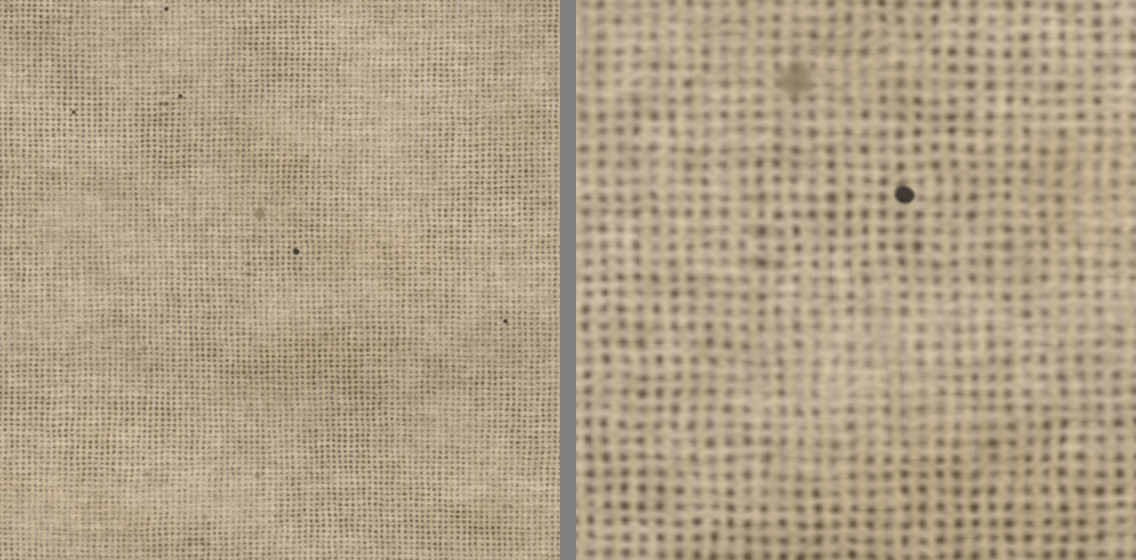
Left: the whole. Right: its middle third, enlarged.
This texture is drawn by a WebGL 2 fragment shader. Its source:

```glsl
#version 300 es
precision highp float;
// Draws an aged plain-weave linen cloth with pinholes, stains, knots and pulled threads.
uniform vec2 u_resolution;
out vec4 fragColor;

const float PI = 3.14159265;
const vec2 THREADS = vec2(94.0, 104.0);
const vec3 LINEN = vec3(0.694, 0.633, 0.534);
const vec3 SHADE_AXIS = vec3(1.0, 0.97, 0.96);
const vec3 WARP_TINT = vec3(0.006, 0.005, -0.018);
const vec3 STAIN_TINT = vec3(-0.02, -0.028, -0.04);
const vec3 KNOT = vec3(0.50, 0.43, 0.33);
const vec3 SPECK = vec3(0.20, 0.18, 0.16);

vec2 hash2(vec2 p) {
    vec3 q = fract(p.xyx * vec3(0.1031, 0.1030, 0.0973));
    q += dot(q, q.yzx + 33.33);
    return fract((q.xx + q.yz) * q.zy);
}

float gradientDot(vec2 corner, vec2 offset) {
    float angle = 2.0 * PI * hash2(corner).x;
    return dot(vec2(cos(angle), sin(angle)), offset);
}

float gradientNoise(vec2 p) {
    vec2 i = floor(p), f = fract(p);
    vec2 s = f * f * f * (f * (f * 6.0 - 15.0) + 10.0);
    vec2 e = vec2(1.0, 0.0);
    float low = mix(gradientDot(i, f), gradientDot(i + e, f - e), s.x);
    float high = mix(gradientDot(i + e.yx, f - e.yx), gradientDot(i + 1.0, f - 1.0), s.x);
    return mix(low, high, s.y);
}

float fbm(vec2 p) {
    float sum = 0.0, gain = 1.0;
    for (int i = 0; i < 4; i++) {
        sum += gain * gradientNoise(p);
        p = p * 2.03 + 17.3;
        gain *= 0.5;
    }
    return sum;
}

// Thread coordinates, bent by slow drift and small irregularities.
vec2 bendThreads(vec2 uv, vec2 count) {
    vec2 drift = vec2(gradientNoise(uv * 2.5 + 3.0), gradientNoise(uv * 2.5 + 41.0));
    vec2 wobble = vec2(gradientNoise(uv * 28.0 + 9.0), gradientNoise(uv * 28.0 + 67.0));
    return uv * count + 0.8 * drift + 0.25 * wobble;
}

// Dark gap between four crossing threads, uneven in size and depth.
float gapShade(vec2 p, float openness) {
    vec2 id = floor(p + 0.5);
    vec2 rnd = hash2(id + 200.0);
    vec2 d = p - id + (rnd - 0.5) * 0.12;
    vec2 size = 0.20 + 0.06 * (rnd.yx - 0.5);
    float depth = clamp(0.55 + 0.8 * rnd.x + openness, 0.25, 1.6);
    return depth * exp(-0.5 * dot(d / size, d / size));
}

// Brightness drift along each single thread.
float threadShade(vec2 p) {
    vec2 thread = floor(p);
    float weft = gradientNoise(vec2(p.x * 0.16, thread.y * 1.37 + 11.5));
    float warp = gradientNoise(vec2(thread.x * 1.37 + 80.5, p.y * 0.16));
    return weft + 0.7 * warp;
}

float spot(vec2 uv, vec2 center, float radius, float softness) {
    float ragged = 0.35 * radius * gradientNoise(uv * 110.0);
    float d = length(uv - center) - radius + ragged;
    return 1.0 - smoothstep(-softness, softness, d);
}

void main() {
    vec2 uv = gl_FragCoord.xy / u_resolution;
    float pixel = 1.0 / min(u_resolution.x, u_resolution.y);
    vec2 p = bendThreads(uv, THREADS);

    // Weave: rounded threads with grooves between them and gaps at the corners.
    vec2 ridge = -cos(2.0 * PI * p);
    float openness = 1.1 * fbm(uv * vec2(4.0, 6.0) + 5.0);
    float shade = 0.046 - 0.175 * gapShade(p, openness);
    shade += dot(ridge, vec2(0.014, 0.014));
    shade += 0.005 * sin(PI * p.x) * sin(PI * p.y) + 0.06 * threadShade(p);
    shade += 0.08 * gradientNoise(p * vec2(1.7, 2.3)) + 0.03 * gradientNoise(uv * 40.0);

    // Broad fading and horizontal stains.
    float blotch = fbm(uv * vec2(2.2, 4.5) + 23.0);
    shade += 0.057 * blotch;
    float stain = smoothstep(0.05, 0.65, fbm(uv * vec2(2.5, 5.0) + 52.0));

    // Pulled warp threads: short ladders of alternating bars.
    for (int i = 0; i < 2; i++) {
        vec2 center = 0.1 + 0.8 * hash2(vec2(float(i) + 3.0, 71.0));
        vec2 d = (uv - center) / vec2(0.008, 0.028);
        shade += exp(-dot(d, d)) * (0.11 * cos(PI * p.y) - 0.05);
    }

    vec3 color = LINEN + SHADE_AXIS * shade + WARP_TINT * ridge.x + STAIN_TINT * stain;

    // Brown knots and small dark specks.
    for (int i = 0; i < 5; i++) {
        float n = float(i);
        float size = hash2(vec2(n, 19.0)).x;
        float knot = spot(uv, hash2(vec2(n + 5.0, 37.0)), mix(0.004, 0.011, size * size), 0.005);
        float speck = spot(uv, hash2(vec2(n + 9.0, 53.0)), mix(0.0025, 0.0055, size), 0.001 + pixel);
        color = mix(color, KNOT, 0.6 * knot);
        color = mix(color, SPECK, 0.9 * speck);
    }
    fragColor = vec4(clamp(color, 0.0, 1.0), 1.0);
}
```
